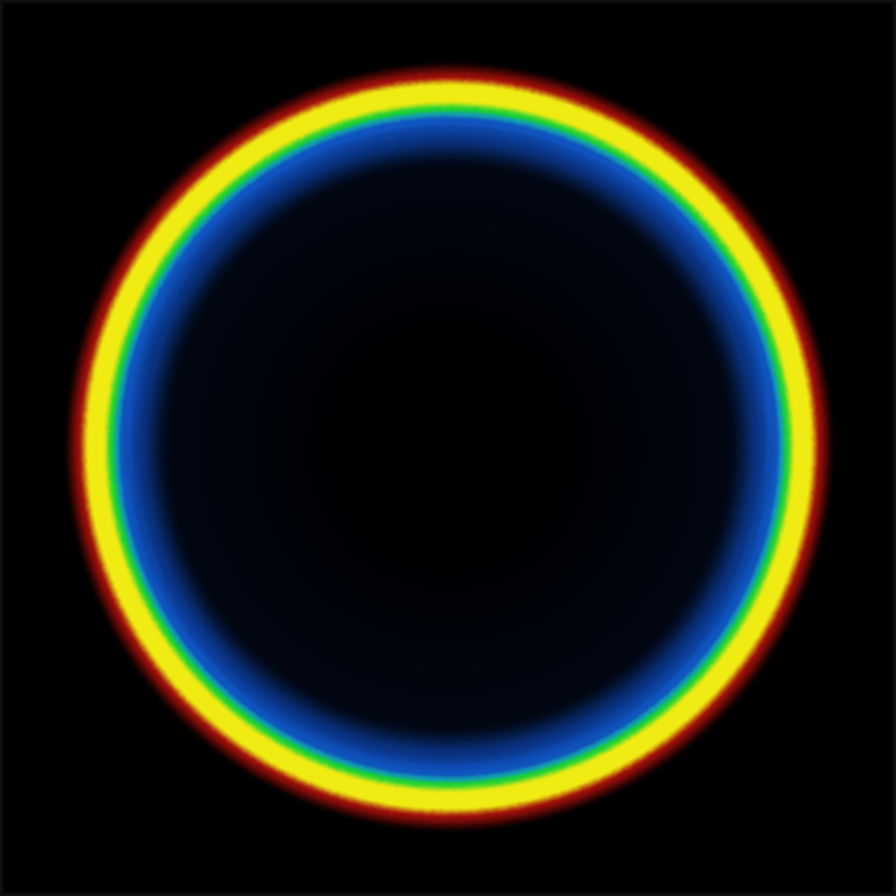
Give the GLSL for this background, as a Shadertoy shader.

```glsl
// A thin spectral ring on black: blue inside, then cyan, green, yellow and red.
// The colour is a chain of smooth blends along the distance from the centre;
// gradient noise adds faint grain and fine concentric streaks.

#define CENTER vec2(0.5013, 0.5013)
#define GRAIN_SCALE 150.0
#define GRAIN_AMOUNT 0.0012
#define STREAK_AMOUNT 0.10
#define FRAME_WIDTH 0.006
#define FRAME_LIGHT 0.07

const vec3 BLACK  = vec3(0.0, 0.0, 0.004);
const vec3 NAVY   = vec3(0.003, 0.025, 0.070);
const vec3 COBALT = vec3(0.040, 0.220, 0.560);
const vec3 AZURE  = vec3(0.060, 0.330, 0.750);
const vec3 CYAN   = vec3(0.070, 0.620, 0.680);
const vec3 GREEN  = vec3(0.100, 0.820, 0.200);
const vec3 YELLOW = vec3(0.940, 0.920, 0.070);
const vec3 RED    = vec3(0.640, 0.060, 0.040);

vec2 hashGradient(vec2 cell) {
    vec2 q = vec2(dot(cell, vec2(127.1, 311.7)), dot(cell, vec2(269.5, 183.3)));
    return 2.0 * fract(sin(q) * 43758.5) - 1.0;
}

float gradientNoise(vec2 p) {
    vec2 cell = floor(p), f = fract(p);
    vec2 u = f * f * f * (f * (f * 6.0 - 15.0) + 10.0);
    vec2 e = vec2(0.0, 1.0);
    float a = dot(hashGradient(cell), f);
    float b = dot(hashGradient(cell + e.yx), f - e.yx);
    float c = dot(hashGradient(cell + e.xy), f - e.xy);
    float d = dot(hashGradient(cell + e.yy), f - e.yy);
    return mix(mix(a, b, u.x), mix(c, d, u.x), u.y);
}

// Ring colours by radius, from the centre outward
vec3 spectrum(float r) {
    vec3 color = mix(BLACK, NAVY, smoothstep(0.08, 0.34, r));
    color = mix(color, COBALT, smoothstep(0.310, 0.352, r));
    color = mix(color, AZURE,  smoothstep(0.345, 0.366, r));
    color = mix(color, CYAN,   smoothstep(0.365, 0.372, r));
    color = mix(color, GREEN,  smoothstep(0.371, 0.377, r));
    color = mix(color, YELLOW, smoothstep(0.376, 0.387, r));
    color = mix(color, RED,    smoothstep(0.402, 0.414, r));
    return mix(color, vec3(0.0), smoothstep(0.410, 0.432, r));
}

void mainImage(out vec4 fragColor, in vec2 fragCoord) {
    float size = min(iResolution.x, iResolution.y);
    vec2 uv = (fragCoord - 0.5 * iResolution.xy) / size + 0.5;
    vec2 p = uv - CENTER;
    float r = length(p);

    // Spectral ring with slightly rough transitions
    float grain = gradientNoise(uv * GRAIN_SCALE);
    vec3 color = spectrum(r + GRAIN_AMOUNT * grain);

    // Concentric streaks within the blue band
    float blueBand = smoothstep(0.315, 0.345, r) * (1.0 - smoothstep(0.360, 0.372, r));
    float streak = gradientNoise(vec2(r * 170.0, 4.0 * p.y / max(r, 0.001)));
    color *= 1.0 + STREAK_AMOUNT * blueBand * streak;

    // Faint grey frame along the canvas border
    vec2 border = min(fragCoord, iResolution.xy - fragCoord) / size;
    float edge = min(border.x, border.y);
    color += FRAME_LIGHT * (1.0 - smoothstep(0.0, FRAME_WIDTH, edge));

    fragColor = vec4(color, 1.0);
}
```
